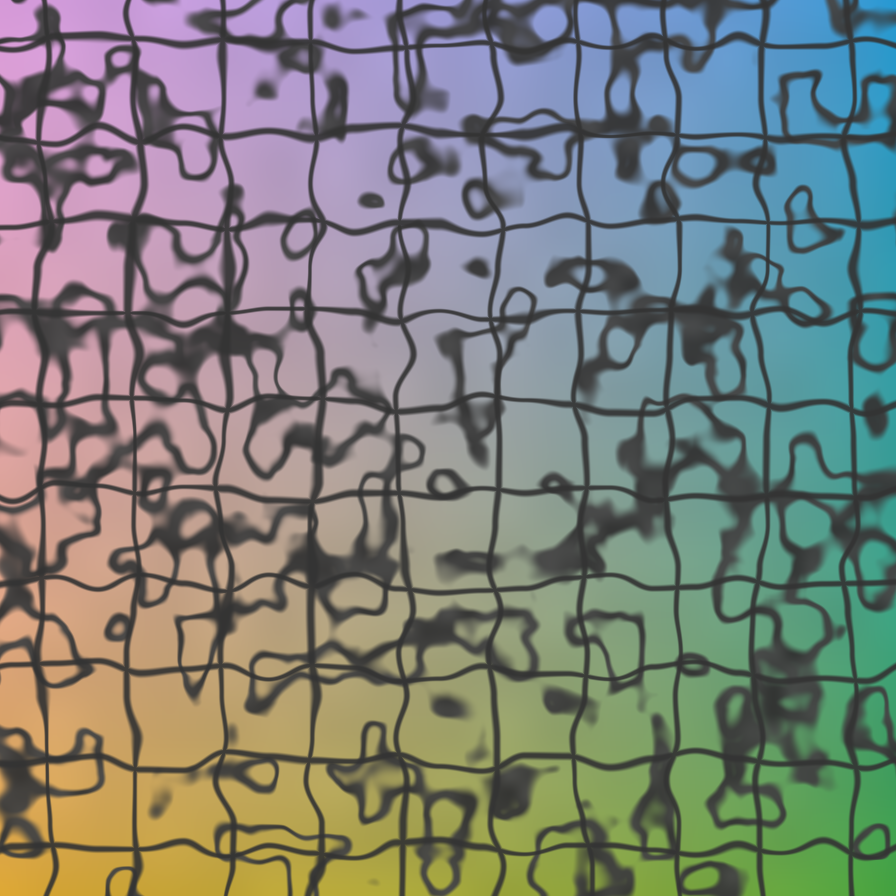
A Shadertoy shader for this pattern:

```glsl
float hash(vec2 cell) {
    vec3 h = fract(cell.xyx * vec3(0.1031, 0.1030, 0.0973));
    h += dot(h, h.yzx + 33.33);
    return fract((h.x + h.y) * h.z);
}

float valueNoise(vec2 p) {
    vec2 cell = floor(p);
    vec2 f = fract(p);
    f = f * f * (3.0 - 2.0 * f);
    return mix(mix(hash(cell), hash(cell + vec2(1, 0)), f.x),
               mix(hash(cell + vec2(0, 1)), hash(cell + vec2(1, 1)), f.x), f.y);
}

// Four corner hues blended in linear light, then gamma encoded
vec3 cornerGradient(vec2 uv) {
    vec3 bottom = mix(vec3(0.77, 0.44, 0.04), vec3(0.07, 0.42, 0.06), uv.x);
    vec3 top = mix(vec3(0.74, 0.38, 0.76), vec3(0.02, 0.36, 0.68), uv.x);
    return sqrt(mix(bottom, top, uv.y));
}

// Ten by ten wavy wires running through the cell centres
float wireGrid(vec2 uv) {
    vec2 sway = vec2(valueNoise(uv * 21.0 + 7.3), valueNoise(uv * 21.0 + 61.7)) - 0.5;
    vec2 toWire = abs(fract((uv + 0.026 * sway) * 10.0) - 0.5) / 10.0;
    float width = mix(0.0045, 0.0065, valueNoise(uv * 13.0 + 31.0));
    return 1.0 - smoothstep(0.0012, width, min(toWire.x, toWire.y));
}

// Soft rings and blots along one level of a noise field
float inkBlots(vec2 uv) {
    vec2 bend = vec2(valueNoise(uv * 38.0 + 17.0), valueNoise(uv * 38.0 + 83.0)) - 0.5;
    vec2 p = uv + 0.012 * bend;
    float field = valueNoise(p * 25.0 + 3.6) + 0.16 * (valueNoise(p * 57.0 + 41.0) - 0.5);
    float spread = mix(0.11, 0.2, valueNoise(uv * 9.0 + 23.0));
    float level = 0.66 + 0.1 * (valueNoise(uv * 5.0 + 12.0) - 0.5);
    return 1.0 - smoothstep(0.025, spread, abs(field - level));
}

void mainImage(out vec4 fragColor, in vec2 fragCoord) {
    vec2 uv = fragCoord / iResolution.xy;
    float wires = wireGrid(uv);
    float blots = inkBlots(uv);

    // Faint clouding of the ground
    vec3 color = cornerGradient(uv);
    color *= 0.96 + 0.06 * valueNoise(uv * 16.0 + 5.0);

    // Ink is slightly paler in patches, wires stay dark
    vec3 ink = vec3(0.19) + 0.09 * valueNoise(uv * 44.0 + 9.0);
    color = mix(color, ink, 0.96 * blots);
    color = mix(color, vec3(0.2), 0.92 * wires);
    fragColor = vec4(color, 1.0);
}
```
